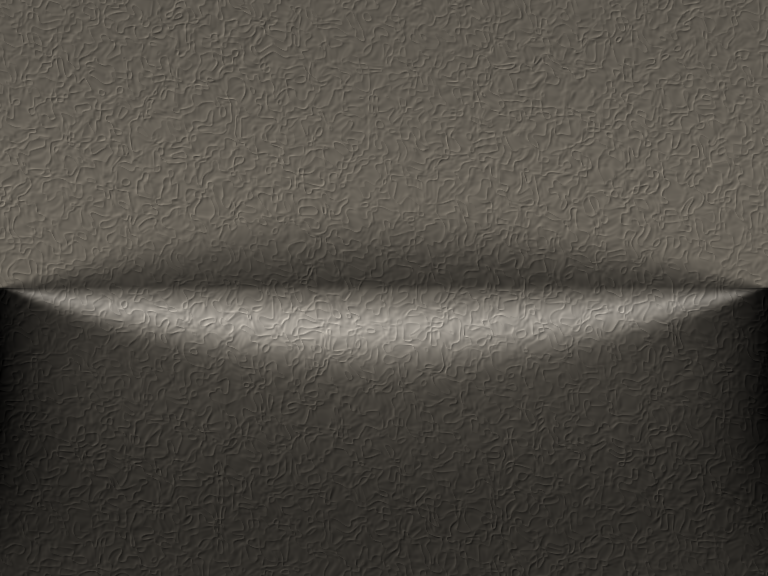
Give the GLSL for this background, as a Shadertoy shader.

```glsl
#define FOLD_Y 0.5
#define SHADOW_DEPTH 0.15
#define GLOW_DROP 0.066
#define GLOW_SPREAD_UP 0.036
#define GLOW_SPREAD_DOWN 0.045
#define GLOW_GAIN 0.35
#define GRAIN_SCALE 95.0
#define GRAIN_STEP 0.0028
#define GRAIN_GAIN 0.30

float hash(vec2 cell) {
    vec3 q = fract(vec3(cell.xyx) * 0.1031);
    q += dot(q, q.yzx + 33.33);
    return fract((q.x + q.y) * q.z);
}

float noise(vec2 p) {
    vec2 cell = floor(p), f = fract(p);
    f = f * f * (3.0 - 2.0 * f);
    return mix(mix(hash(cell), hash(cell + vec2(1, 0)), f.x),
               mix(hash(cell + vec2(0, 1)), hash(cell + vec2(1, 1)), f.x), f.y);
}

// Creased plaster: warped ridges over softer lumps
float plasterHeight(vec2 p) {
    vec2 q = p * GRAIN_SCALE;
    q += 1.6 * vec2(noise(q * 0.4 + 7.0), noise(q * 0.4 + 31.0));
    float ridge = 1.0 - abs(2.0 * noise(q) - 1.0);
    return 0.45 * ridge * ridge + 0.35 * noise(q * 1.7 + 13.0)
         + 0.3 * noise(q * 0.5 + 57.0);
}

// Relief lit from the upper left
float emboss(vec2 p) {
    vec2 toLight = GRAIN_STEP * vec2(-0.7, 0.7);
    float slope = plasterHeight(p - toLight * 0.5) - plasterHeight(p + toLight * 0.5);
    float patches = 0.75 + 0.5 * noise(p * 9.0);
    return slope * patches;
}

// Wall above the fold, with a shadow that tapers to both sides
float upperWall(float rise, float arc) {
    float wall = mix(0.405, 0.365, smoothstep(0.15, 0.5, rise));
    float shade = smoothstep(-0.02, 1.0, rise / (SHADOW_DEPTH * arc));
    return wall * mix(0.57, 1.0, shade);
}

// Wall below the fold, darkest at its upper sides
float lowerWall(vec2 uv) {
    float wall = mix(0.195, 0.275, smoothstep(0.08, 0.38, uv.y));
    float side = min(uv.x, 1.0 - uv.x);
    float sideShade = 0.6 * exp(-side / 0.055) + 0.28 * exp(-side / 0.16);
    return wall * (1.0 - sideShade * smoothstep(-0.12, 0.32, uv.y));
}

void mainImage(out vec4 fragColor, in vec2 fragCoord) {
    vec2 uv = fragCoord / iResolution.xy;
    vec2 p = fragCoord / iResolution.y;
    float across = 2.0 * uv.x - 1.0;
    float arc = max(1.0 - across * across, 0.025);
    float rise = uv.y - FOLD_Y;

    // Two walls meeting at the fold
    float blend = smoothstep(-0.008, 0.008, rise / max(arc, 0.15));
    float light = mix(lowerWall(uv), upperWall(max(rise, 0.0), arc), blend);

    // Curved sheen beneath the fold
    float offset = rise / arc + GLOW_DROP;
    float spread = offset > 0.0 ? GLOW_SPREAD_UP : GLOW_SPREAD_DOWN;
    float glow = exp(-0.5 * offset * offset / (spread * spread));
    glow *= (1.0 - blend) * smoothstep(-0.01, 0.05, min(uv.x, 1.0 - uv.x));
    float sheen = 1.0 + 0.07 * exp(-pow((uv.x - 0.4) / 0.15, 2.0)) - 0.08 * uv.x;
    light += GLOW_GAIN * glow * sheen;

    // Surface grain and warm stone tint
    light += emboss(p) * GRAIN_GAIN * (0.25 + 1.6 * light);
    vec3 stoneTint = mix(vec3(1.0, 0.945, 0.855), vec3(1.0, 0.965, 0.91), glow);
    fragColor = vec4(clamp(light * stoneTint, 0.0, 1.0), 1.0);
}
```
